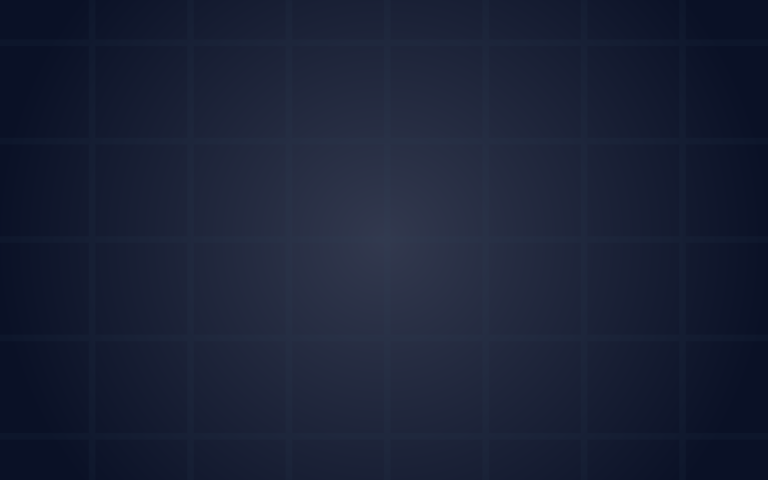
A WebGL 1 fragment shader for this background:

```glsl
precision highp float;
// Dark navy backdrop with a soft central glow and a faint square grid.

uniform vec2 u_resolution;

const vec3 GLOW_COLOR = vec3(0.197, 0.223, 0.307);
const vec3 EDGE_COLOR = vec3(0.039, 0.066, 0.149);
const vec3 LINE_COLOR = vec3(0.170, 0.280, 0.360);

const float GLOW_RADIUS = 0.81;
const float GRID_SPACING = 0.205;
const float LINE_WIDTH = 0.0138;
const float LINE_OPACITY = 0.095;
const vec2 GRID_OFFSET = vec2(0.0069, 0.001);

// Linear falloff from the centre, as a blend between two colours.
vec3 radialGlow(vec2 p, float radius, vec3 inner, vec3 outer) {
  return mix(inner, outer, clamp(length(p) / radius, 0.0, 1.0));
}

// Coverage of evenly spaced lines along both axes.
float gridMask(vec2 p, float spacing, float width, float blur) {
  vec2 distanceToLine = abs(mod(p + 0.5 * spacing, spacing) - 0.5 * spacing);
  vec2 lines = 1.0 - smoothstep(0.5 * width - blur, 0.5 * width + blur, distanceToLine);
  return max(lines.x, lines.y);
}

void main() {
  // Centred coordinates, measured in canvas heights.
  vec2 p = (gl_FragCoord.xy - 0.5 * u_resolution) / u_resolution.y;
  float pixel = 1.0 / u_resolution.y;

  // Background glow
  vec3 color = radialGlow(p, GLOW_RADIUS, GLOW_COLOR, EDGE_COLOR);

  // Grid lines
  float grid = gridMask(p - GRID_OFFSET, GRID_SPACING, LINE_WIDTH, 0.8 * pixel);
  color = mix(color, LINE_COLOR, LINE_OPACITY * grid);

  gl_FragColor = vec4(color, 1.0);
}
```
